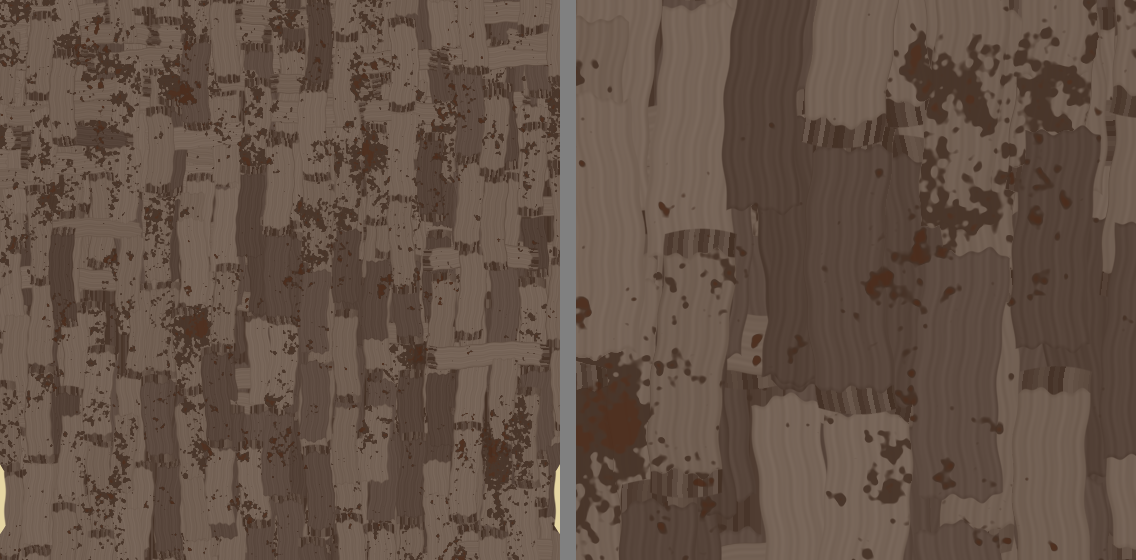
Left: the whole. Right: its middle third, enlarged.
Write a WebGL 1 fragment shader that draws this texture.

```glsl
precision highp float;
// Draws worn, overlapping brown brush dabs with bristle lines, frayed ends and dark speckles.
uniform vec2 u_resolution;

const vec3 LIGHT = vec3(0.455, 0.385, 0.335);
const vec3 MID = vec3(0.38, 0.31, 0.27);
const vec3 DARK = vec3(0.32, 0.25, 0.21);
const vec3 SPOT = vec3(0.265, 0.19, 0.145);
const vec3 RUST = vec3(0.29, 0.165, 0.10);
const vec3 CREAM = vec3(0.90, 0.84, 0.64);

float hash(vec2 p, float seed) {
  return fract(sin(dot(p, vec2(127.1, 311.7)) + seed * 17.31) * 43758.547);
}

// Cellular noise: signed soft splats around jittered cell points.
float splats(vec2 p, float seed) {
  vec2 cell = floor(p);
  float sum = 0.0;
  for (int i = -1; i <= 1; i++) {
    for (int j = -1; j <= 1; j++) {
      vec2 id = cell + vec2(float(i), float(j));
      vec2 d = p - id - vec2(hash(id, seed), hash(id, seed + 1.0));
      float w = max(0.0, 1.0 - dot(d, d));
      sum += (2.0 * hash(id, seed + 2.0) - 1.0) * w * w * w;
    }
  }
  return sum;
}

// Fine lines running along a dab.
float bristles(float x, float y, float phase) {
  return sin(x * 1050.0 + phase + sin(y * 45.0 + phase))
       + 0.8 * sin(x * 1730.0 + phase * 3.0) + 0.7 * sin(x * 430.0 + phase * 5.0);
}

// Paints one layer of dabs; paint holds colour and, in w, the speckle threshold.
void paintLayer(inout vec4 paint, vec2 p, float layer, bool across, float px) {
  vec2 q = across ? p.yx : p;
  vec2 size = across ? vec2(0.044, 0.21) : vec2(0.055, 0.16);
  vec2 grid = q / size + vec2(hash(vec2(layer), 1.0), layer * 0.37);
  for (int i = -1; i <= 1; i++) {
    float column = floor(grid.x) + float(i);
    float y = grid.y + hash(vec2(column, layer), 2.0);
    for (int j = -1; j <= 1; j++) {
      float row = floor(y) + float(j);
      vec2 id = vec2(column, row + layer * 41.0);
      vec2 local = (vec2(grid.x - column, y - row) - 0.5) * size;
      local.x += (hash(id, 3.0) - 0.5) * 0.4 * size.x;
      vec2 center = q - local;
      if (across) center = center.yx;

      // Sideways dabs gather at the upper left, dark ones at the lower right.
      float chance = across ? 0.08 + 0.8 * smoothstep(0.45, 0.85, center.y - 0.3 * center.x) : 0.66;
      if (hash(id, 4.0) > chance) continue;
      vec2 away = center - vec2(0.6, 0.32);
      float darkChance = across ? 0.06 : 0.19 + 0.42 * exp(-8.0 * dot(away, away));
      bool isDark = hash(id, 5.0) < darkChance;
      float phase = hash(id, 6.0) * 6.283;
      float tone = hash(id, 7.0);

      // Bent body with slightly ragged, rounded ends.
      local.x += 0.005 * sin(local.y * 26.0 + phase) + 0.0008 * sin(local.y * 170.0 + phase);
      vec2 halfSize = size * vec2(0.38 + 0.09 * tone, 0.40 + 0.09 * hash(id, 8.0));
      float rough = 0.0022 * sin(local.x * 190.0 + phase) + 0.0012 * sin(local.x * 530.0 + phase * 2.0);
      float side = abs(local.x) - halfSize.x;
      float end = abs(local.y) - halfSize.y + rough + 7.0 * local.x * local.x;
      float body = smoothstep(px, -px, max(side, end));

      // Hatched fringe that shows past the ends.
      if (hash(id, 9.0) > 0.45) {
        float fringe = smoothstep(px, -px, max(side, end - 0.014 - rough));
        float hair = hash(vec2(floor(local.x * 330.0 + local.y * 4.0), row), 10.0);
        vec3 hairColor = mix(mix(SPOT, DARK, hair), LIGHT, hair * hair * 0.75);
        paint = mix(paint, vec4(hairColor, 0.75), fringe);
      }

      vec3 color = isDark ? mix(DARK, MID, tone * 0.85) : LIGHT + (tone - 0.6) * 0.025;
      color += 0.0075 * bristles(local.x, local.y, phase);
      color -= 0.025 * smoothstep(-0.003, 0.0, max(side, end));
      float wear = isDark ? 0.6 : mix(0.08, 0.78, hash(id, 11.0));
      paint = mix(paint, vec4(color, wear), body);
    }
  }
}

void main() {
  vec2 p = gl_FragCoord.xy / u_resolution;
  float px = 1.0 / u_resolution.y;

  // Streaked ground below seven layers of dabs.
  float streak = hash(vec2(floor(p.x * 300.0), floor(p.y * 9.0)), 20.0);
  vec4 paint = vec4(mix(SPOT, MID, streak * 0.7), 0.4);
  for (int k = 0; k < 7; k++) {
    paintLayer(paint, p, float(k), k == 2 || k == 5, px);
  }

  // Speckles: fine grains gathered into upright clusters.
  float grain = 0.58 * splats(p * vec2(21.0, 14.0), 30.0)
              + 0.48 * splats(p * vec2(75.0, 60.0), 34.0)
              + 0.46 * splats(p * vec2(150.0, 125.0), 38.0)
              + 0.36 * splats(p * 250.0, 42.0);
  float speckle = smoothstep(paint.w - 0.09, paint.w + 0.13, grain);
  vec3 spotColor = mix(SPOT, RUST, smoothstep(0.65, 1.0, grain));
  vec3 color = mix(paint.rgb, spotColor, 0.88 * speckle);

  // Cream slivers at the lower side edges.
  float inset = 0.5 - abs(p.x - 0.5) + 0.0015 * sin(p.y * 90.0);
  float sliver = max(inset - 0.009, abs(p.y - 0.11) - 0.062 + inset * 1.5);
  color = mix(color, CREAM, smoothstep(px, -px, sliver));

  gl_FragColor = vec4(color, 1.0);
}
```
